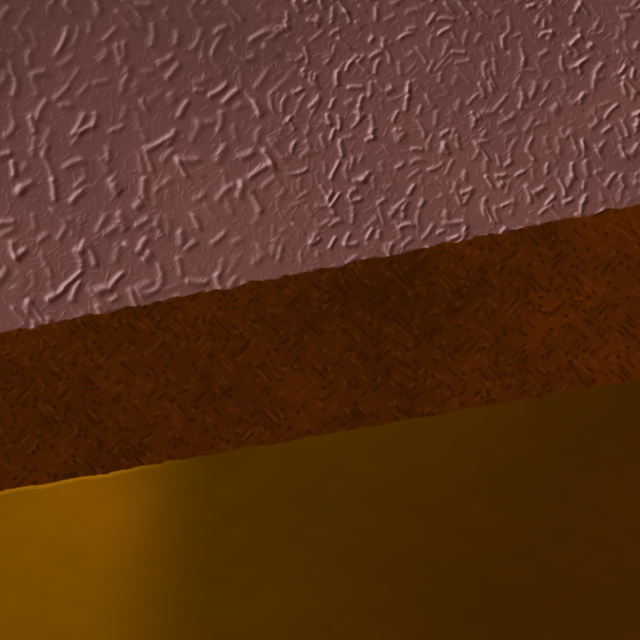
Reproduce this texture procedurally as a WebGL 2 fragment shader.

```glsl
#version 300 es
precision highp float;
uniform vec2 u_resolution;
out vec4 fragColor;

const vec3 PLASTER = vec3(0.415, 0.255, 0.235);
const vec3 PLASTER_LIT = vec3(0.72, 0.56, 0.56);
const vec3 PLASTER_SHADE = vec3(0.24, 0.11, 0.085);
const vec3 BAND = vec3(0.27, 0.11, 0.008);
const vec3 BAND_DARK = vec3(0.15, 0.065, 0.005);
const vec3 BAND_LIT = vec3(0.40, 0.19, 0.04);
const vec3 OCHRE = vec3(0.305, 0.178, 0.0);
const vec3 OCHRE_LIT = vec3(0.48, 0.305, 0.0);
const vec3 OCHRE_DARK = vec3(0.255, 0.13, 0.0);
const vec2 UPPER_EDGE = vec2(0.479, 0.202);  // height at left, slope
const vec2 LOWER_EDGE = vec2(0.232, 0.176);
const vec2 LIGHT_DIR = vec2(-0.83, 0.56);
const float SEAM_X = 0.435;
const float COARSE_CELLS = 31.0;
const float FINE_CELLS = 43.0;
const float GRAIN_CELLS = 105.0;
const float STROKE_HALF = 0.48;
const float STROKE_SHARP = 36.0;
const float EDGE_SOFT = 0.0022;

vec3 hash3(vec2 p) {
  vec3 q = fract(vec3(p.xyx) * vec3(0.1031, 0.1030, 0.0973));
  q += dot(q, q.yxz + 33.33);
  return fract((q.xxy + q.yzz) * q.zyx);
}

// Smooth mottling from layered, mutually warped sines, about -1 to 1
float sineNoise(vec2 p) {
  float sum = 0.0, amp = 0.5;
  for (int i = 0; i < 4; i++) {
    p += 0.7 * sin(p.yx * 1.3 + float(i));
    sum += amp * sin(p.x) * cos(p.y);
    p = mat2(1.5, 1.1, -1.1, 1.5) * p;
    amp *= 0.55;
  }
  return sum;
}

// Distance to the nearest scattered cell point, plus that cell's random tone
vec2 cellGrain(vec2 p) {
  vec2 id = floor(p), best = vec2(9.0, 0.0);
  for (int y = -1; y <= 1; y++)
    for (int x = -1; x <= 1; x++) {
      vec2 cell = id + vec2(x, y);
      vec3 h = hash3(cell);
      float d = length(p - cell - h.xy);
      if (d < best.x) best = vec2(d, h.z);
    }
  return best;
}

// Height of trowelled plaster: one rounded, randomly leaning ridge per cell
float strokeHeight(vec2 p) {
  p += 0.13 * sin(p.yx * 2.7 + 1.2 * sin(p * 0.9));
  vec2 id = floor(p);
  float height = 0.0;
  for (int y = -1; y <= 1; y++)
    for (int x = -1; x <= 1; x++) {
      vec2 cell = id + vec2(x, y);
      vec3 h = hash3(cell), k = hash3(cell + 71.7);
      float angle = 1.3 + 2.3 * (h.z - 0.5);
      vec2 dir = vec2(cos(angle), sin(angle));
      vec2 d = p - cell - h.xy;
      float reach = STROKE_HALF * (0.3 + 0.7 * k.x);
      d -= dir * clamp(dot(d, dir), -reach, reach);
      height += (0.25 + 0.75 * k.y) * exp(-STROKE_SHARP * dot(d, d));
    }
  return height;
}

float relief(vec2 p) {
  return strokeHeight(p) - strokeHeight(p + 0.15 * LIGHT_DIR);
}

vec3 plasterColor(vec2 uv, float aboveEdge) {
  float right = smoothstep(-0.03, 0.03, uv.x - SEAM_X + 0.015 * sin(uv.y * 40.0));
  float slope = mix(relief(uv * COARSE_CELLS), relief(uv * FINE_CELLS + 9.0), right);
  slope += 0.25 * relief(uv * 77.0 + 31.0);
  float strength = mix(mix(1.0, 0.55, smoothstep(0.2, 0.45, aboveEdge)), 1.0, right);
  slope *= strength * (1.0 + 0.3 * sineNoise(uv * 11.0));
  vec3 col = PLASTER * (1.02 + 0.06 * sineNoise(uv * 14.0) - 0.14 * smoothstep(0.1, 0.5, aboveEdge));
  col = mix(col, PLASTER_LIT, clamp(slope * 1.35, 0.0, 1.0));
  return mix(col, PLASTER_SHADE, clamp(-slope * 1.15, 0.0, 0.9));
}

vec3 bandColor(vec2 uv) {
  vec2 grain = cellGrain(uv * GRAIN_CELLS + sin(uv.yx * 90.0));
  float speck = 1.0 - smoothstep(0.1, 0.75, grain.x);
  float stain = exp(-dot((uv - vec2(0.61, 0.54)) * vec2(9.0, 14.0), (uv - vec2(0.61, 0.54)) * vec2(9.0, 14.0)));
  vec3 col = BAND * (1.0 + 0.12 * sineNoise(uv * 24.0) + 0.1 * smoothstep(0.6, 1.0, uv.x) - 0.18 * stain);
  col = mix(col, BAND_DARK, 0.6 * speck * smoothstep(0.5, 0.1, grain.y));
  return mix(col, BAND_LIT, 0.4 * speck * smoothstep(0.7, 1.0, grain.y));
}

vec3 ochreColor(vec2 uv, float belowEdge) {
  float mottle = sineNoise(uv * vec2(7.0, 12.0) + vec2(0.0, -2.0 * uv.x));
  float glow = 1.0 - smoothstep(0.13, 0.34, uv.x + 0.025 * mottle);
  vec2 spot = (uv - vec2(0.15, 0.215)) * vec2(9.0, 11.0);
  vec3 col = mix(OCHRE, OCHRE_DARK, smoothstep(0.35, 1.1, uv.x + 0.5 * belowEdge));
  col = mix(col, OCHRE_LIT, glow * (0.92 - 0.9 * max(belowEdge - 0.06, 0.0)));
  col += vec3(0.055, 0.025, 0.01) * exp(-dot(spot, spot));
  col *= 1.0 + 0.06 * mottle + 0.025 * sineNoise(uv * vec2(45.0, 95.0));
  // Thin worn rim where the paint meets the band
  float rim = smoothstep(0.009, 0.001, belowEdge) * (1.0 - smoothstep(0.15, 0.32, uv.x));
  return col + vec3(0.13, 0.09, 0.03) * rim;
}

void main() {
  vec2 uv = gl_FragCoord.xy / u_resolution;
  float soft = max(EDGE_SOFT, 0.8 / u_resolution.y);
  float upper = uv.y - UPPER_EDGE.x - UPPER_EDGE.y * uv.x + 0.0045 * sineNoise(uv * 85.0);
  float lower = uv.y - LOWER_EDGE.x - LOWER_EDGE.y * uv.x + 0.003 * sineNoise(uv * 60.0 + 4.0);
  vec3 col = mix(ochreColor(uv, max(-lower, 0.0)), bandColor(uv), smoothstep(-soft, soft, lower));
  col = mix(col, plasterColor(uv, max(upper, 0.0)), smoothstep(-soft, soft, upper));
  fragColor = vec4(col, 1.0);
}
```
